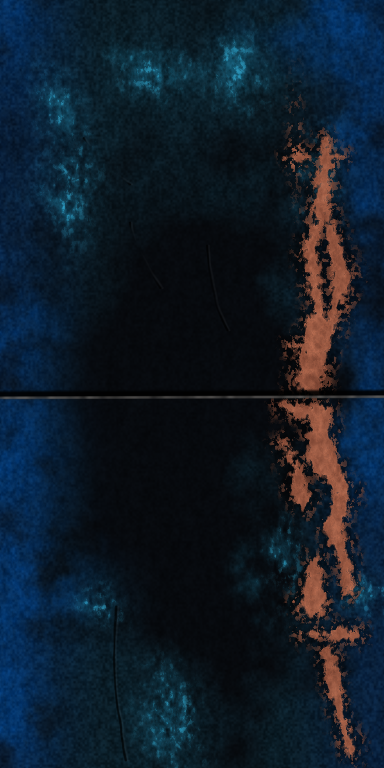
This background is drawn by a Shadertoy shader. Its source:

```glsl
float hash(vec2 p) {
    vec3 q = fract(vec3(p.xyx) * 0.1031);
    q += dot(q, q.yzx + 33.33);
    return fract((q.x + q.y) * q.z);
}

float noise(vec2 p) {
    vec2 i = floor(p), f = fract(p);
    f = f * f * (3.0 - 2.0 * f);
    return mix(mix(hash(i), hash(i + vec2(1, 0)), f.x),
               mix(hash(i + vec2(0, 1)), hash(i + 1.0), f.x), f.y);
}

float fbm(vec2 p) {
    float sum = 0.0, amp = 0.5;
    for (int i = 0; i < 5; i++) {
        sum += amp * noise(p);
        p = mat2(0.8, 0.6, -0.6, 0.8) * p * 2.07 + 7.3;
        amp *= 0.5;
    }
    return sum;
}

// Soft elliptical patch: centre in xy, radii in zw
float patchAt(vec2 p, vec4 spot) {
    vec2 d = (p - spot.xy) / spot.zw;
    return exp(-dot(d, d));
}

float patches(vec2 p, vec4[9] spots) {
    float sum = 0.0;
    for (int i = 0; i < 9; i++) sum += patchAt(p, spots[i]);
    return sum;
}

// Distance to tapered strokes: point and half width; a negative width lifts the brush
float strokes(vec2 p, vec3[14] path) {
    float best = 1.0;
    for (int i = 0; i < 13; i++) {
        if (path[i].z < 0.0) continue;
        vec2 a = path[i].xy, ab = path[i + 1].xy - a;
        float t = clamp(dot(p - a, ab) / dot(ab, ab), 0.0, 1.0);
        best = min(best, length(p - a - ab * t) - mix(path[i].z, abs(path[i + 1].z), t));
    }
    return best;
}

const vec4 blueSpots[9] = vec4[](
    vec4(0.0, 1.95, 0.12, 0.16), vec4(0.06, 1.17, 0.10, 0.11),
    vec4(0.93, 1.98, 0.20, 0.13), vec4(0.03, 0.82, 0.13, 0.20),
    vec4(0.08, 0.46, 0.16, 0.14), vec4(0.94, 1.72, 0.08, 0.13),
    vec4(0.98, 1.30, 0.05, 0.22), vec4(0.97, 0.84, 0.08, 0.14),
    vec4(0.03, 0.15, 0.10, 0.14));

const vec4 tealSpots[9] = vec4[](
    vec4(0.44, 1.80, 0.09, 0.06), vec4(0.18, 1.49, 0.06, 0.12),
    vec4(0.64, 1.81, 0.07, 0.08), vec4(0.73, 0.52, 0.04, 0.08),
    vec4(0.46, 0.12, 0.06, 0.13), vec4(0.97, 0.45, 0.04, 0.07),
    vec4(0.17, 1.72, 0.06, 0.08), vec4(0.26, 0.43, 0.05, 0.06),
    vec4(0.83, 1.55, 0.05, 0.10));

const vec3 upperCopper[14] = vec3[](
    vec3(0.85, 1.63, 0.010), vec3(0.84, 1.48, 0.014), vec3(0.81, 1.35, 0.018),
    vec3(0.83, 1.20, 0.012), vec3(0.82, 1.09, 0.040), vec3(0.80, 1.0, -0.034),
    vec3(0.85, 1.46, 0.008), vec3(0.89, 1.28, 0.023), vec3(0.86, 1.14, -0.010),
    vec3(0.76, 1.10, 0.006), vec3(0.80, 1.06, -0.016),
    vec3(0.75, 1.59, 0.001), vec3(0.82, 1.59, 0.003), vec3(0.89, 1.595, -0.001));

const vec3 lowerCopper[14] = vec3[](
    vec3(0.75, 0.94, 0.008), vec3(0.83, 0.92, 0.022), vec3(0.83, 0.81, 0.034),
    vec3(0.90, 0.72, 0.014), vec3(0.87, 0.63, 0.022), vec3(0.91, 0.47, -0.006),
    vec3(0.75, 0.84, 0.010), vec3(0.79, 0.70, -0.022),
    vec3(0.82, 0.54, 0.008), vec3(0.81, 0.43, -0.030),
    vec3(0.78, 0.35, 0.002), vec3(0.93, 0.345, -0.004),
    vec3(0.85, 0.30, 0.014), vec3(0.915, 0.03, -0.005));

const vec4 cracks[4] = vec4[](
    vec4(0.22, 1.64, 0.34, 1.52), vec4(0.34, 1.42, 0.42, 1.25),
    vec4(0.54, 1.36, 0.59, 1.14), vec4(0.30, 0.42, 0.33, 0.02));

void mainImage(out vec4 fragColor, in vec2 fragCoord) {
    vec2 p = fragCoord / iResolution.xy * vec2(1, 2);
    float px = 1.0 / iResolution.x;
    float cloud = fbm(p * 8.0);
    float grain = fbm(p * vec2(85, 60));
    float drag = fbm(p * vec2(55, 14) + 30.0);
    vec2 warped = p + 0.16 * (vec2(cloud, fbm(p * 8.0 + 19.0)) - 0.48);

    // Navy ground with dark cores, then blue and teal washes
    float blue = patches(warped, blueSpots);
    float teal = patches(warped, tealSpots);
    float core = patchAt(warped, vec4(0.52, 1.28, 0.30, 0.36)) + patchAt(warped, vec4(0.50, 1.0, 0.34, 0.2))
               + patchAt(warped, vec4(0.40, 0.68, 0.26, 0.28)) + patchAt(warped, vec4(0.58, 0.36, 0.20, 0.34));
    float wash = clamp(1.1 - 1.25 * core + 1.6 * (cloud - 0.48), 0.0, 1.0);
    vec3 navy = mix(vec3(0.04, 0.12, 0.16), vec3(0.03, 0.13, 0.25), smoothstep(0.2, 0.5, abs(p.x - 0.5)));
    vec3 col = mix(vec3(0.025, 0.035, 0.05), navy, wash * 0.85);
    col = mix(col, vec3(0.01, 0.20, 0.41), clamp(blue * smoothstep(0.2, 0.7, cloud) * 1.1, 0.0, 0.85));
    col = mix(col, vec3(0.08, 0.34, 0.44),
              clamp(teal * smoothstep(0.3, 0.7, 0.5 * cloud + 0.3 * grain + 0.2 * drag), 0.0, 0.85));
    col *= 0.62 + 0.35 * drag + 0.5 * grain;

    // Pale flecks and canvas tooth
    col += vec3(0.07, 0.20, 0.23) * teal * smoothstep(0.56, 0.74, grain);
    col += vec3(0.03, 0.05, 0.06) * (noise(p * 170.0) - 0.45) * (0.3 + wash);

    // Fine cracks with a lit side
    for (int i = 0; i < 4; i++) {
        vec2 a = cracks[i].xy, ab = cracks[i].zw - a;
        float t = clamp(dot(p - a, ab) / dot(ab, ab), 0.0, 1.0);
        vec2 d = p - a - ab * t;
        d.x += 0.014 * sin(t * 3.14) + 0.008 * (noise(p * 25.0) - 0.5);
        col *= 0.35 + 0.65 * smoothstep(0.001, 0.002 + px, length(d));
        col += 0.04 * (1.0 - smoothstep(0.0, 0.002 + px, length(d - vec2(0.005, 0))));
    }

    // Ragged copper strokes over a dark, speckled fringe
    float d = min(strokes(p, upperCopper), strokes(p, lowerCopper));
    d += 0.04 * (fbm(p * vec2(24, 14)) - 0.48) + 0.04 * (grain - 0.48);
    col *= 1.0 - 0.45 * (1.0 - smoothstep(0.0, 0.05, d));
    float tooth = fbm(p * vec2(110, 90) + 5.0);
    float paint = (1.0 - smoothstep(-0.005, 0.005 + px, d)) * (1.0 - 0.7 * smoothstep(0.56, 0.68, tooth));
    float dust = (1.0 - smoothstep(0.0, 0.05, d)) * smoothstep(0.5, 0.62, tooth);
    dust += patchAt(p, vec4(0.77, 1.64, 0.022, 0.14)) * smoothstep(0.52, 0.64, tooth);
    vec3 copper = mix(vec3(0.42, 0.22, 0.16), vec3(0.78, 0.47, 0.35), 0.4 * cloud + 0.8 * grain);
    col = mix(col, copper, clamp(paint * 0.95 + dust * 0.65, 0.0, 1.0));

    // Seam between the two panels: shadow gap above a worn, lit rim
    float seam = p.y - 0.964 - 0.003 * p.x;
    col *= 1.0 - 0.9 * (1.0 - smoothstep(0.004, 0.012 + px, abs(seam - 0.008)));
    float rim = 1.0 - smoothstep(0.001, 0.003 + px, abs(seam));
    col = mix(col, vec3(0.38, 0.37, 0.36), rim * (0.35 + 0.6 * noise(p * vec2(60, 8))));

    fragColor = vec4(clamp(col, 0.0, 1.0), 1.0);
}
```
